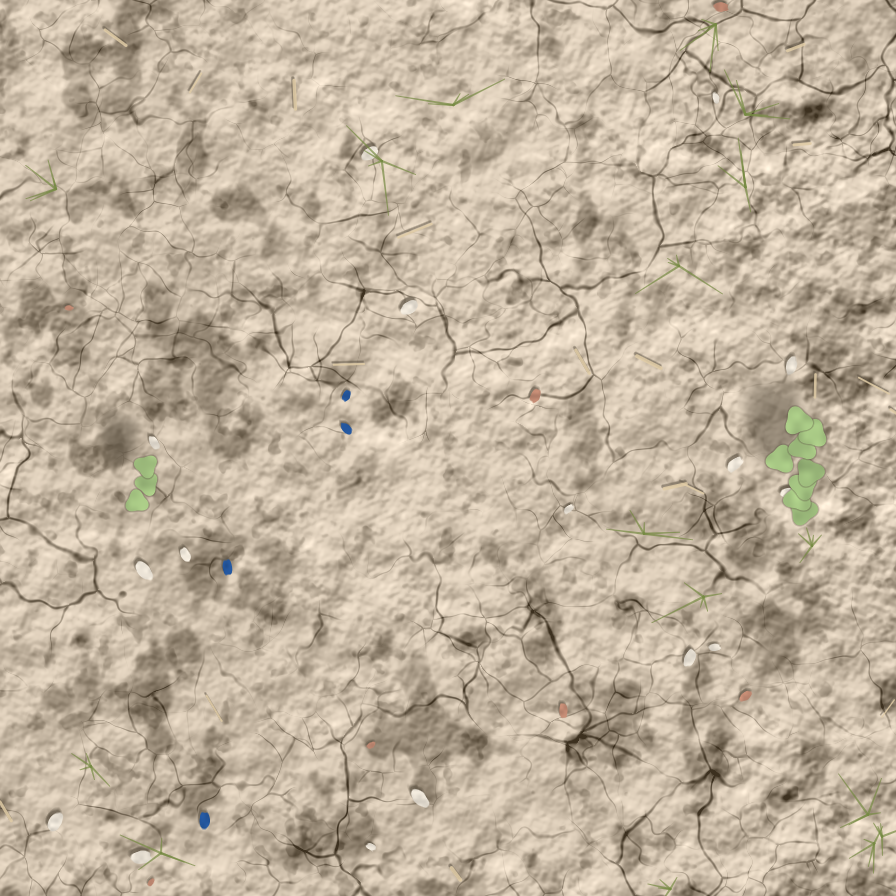
Give the GLSL for this texture, as a Shadertoy shader.

```glsl
// Dry, sunlit soil seen from above: crumbly relief lit from the lower right,
// soft shadow pits and jagged Voronoi cracks, all summed into one tone value.
// Chips, straw, grass tufts and leaf clusters are scattered on top.
const vec3 SOIL_DARK = vec3(0.40, 0.35, 0.28), SOIL_LIGHT = vec3(0.87, 0.81, 0.73);
const vec3 SHADOW = vec3(0.36, 0.32, 0.26), STRAW = vec3(0.88, 0.80, 0.65);
const vec3 LEAF = vec3(0.62, 0.74, 0.49), GRASS = vec3(0.46, 0.54, 0.26);
const vec3 PEBBLE = vec3(0.92, 0.89, 0.84), CLAY = vec3(0.76, 0.54, 0.45);
const vec3 BLUE = vec3(0.14, 0.34, 0.62);
const vec2 TO_LIGHT = vec2(0.45, -0.89);
const mat2 TURN = mat2(0.8, 0.6, -0.6, 0.8);

float hash(vec2 p) { return fract(sin(dot(p, vec2(127.1, 311.7))) * 43758.5453); }
vec2 hash2(vec2 p) { return vec2(hash(p), hash(p + 41.3)); }
vec2 heading(float turn) { return vec2(cos(6.283 * turn), sin(6.283 * turn)); }
float cover(float d, float px) { return clamp(0.5 - d / px, 0.0, 1.0); }

float noise(vec2 p) {
    vec2 i = floor(p), f = fract(p);
    f = f * f * (3.0 - 2.0 * f);
    return mix(mix(hash(i), hash(i + vec2(1, 0)), f.x),
               mix(hash(i + vec2(0, 1)), hash(i + vec2(1, 1)), f.x), f.y);
}

float fbm(vec2 p) {
    float sum = 0.0, amp = 0.57;
    for (int k = 0; k < 3; k++, amp *= 0.5) {
        sum += amp * noise(p);
        p = TURN * p * 2.1 + 7.3;
    }
    return sum;
}

// Height difference along the light direction, over four grain sizes
float reliefLight(vec2 p, vec2 toLight) {
    float sum = 0.0;
    p *= 25.0;
    for (int k = 0; k < 4; k++) {
        sum += noise(p) - noise(p + toLight * 0.55);
        p = TURN * p * 2.0 + 7.3;
        toLight = TURN * toLight;
    }
    return sum;
}

// Distance to the border between the two nearest Voronoi cells
float cellBorder(vec2 p) {
    vec2 near1 = vec2(9), near2 = vec2(9);
    for (int k = 0; k < 9; k++) {
        vec2 cell = floor(p) + vec2(k % 3 - 1, k / 3 - 1);
        vec2 r = cell + hash2(cell) - p;
        if (dot(r, r) < dot(near1, near1)) { near2 = near1; near1 = r; }
        else if (dot(r, r) < dot(near2, near2)) near2 = r;
    }
    return (dot(near2, near2) - dot(near1, near1)) / (2.0 * length(near2 - near1) + 0.001);
}

// Jagged cracks that open and close along their length
float crack(vec2 p, float cells, float width, float px) {
    vec2 bend = vec2(noise(p * 14.0), noise(p * 14.0 + 31.0)) - 0.5;
    vec2 jag = vec2(noise(p * 65.0), noise(p * 65.0 + 17.0)) - 0.5;
    float open = smoothstep(0.42, 0.72, fbm(p * cells * 0.8 + cells));
    float d = cellBorder((p + bend * 0.05 + jag * 0.013) * cells) / cells;
    return open * (1.0 - smoothstep(0.0, width * open + px, d));
}

float segment(vec2 p, vec2 a, vec2 b) {
    vec2 ab = b - a;
    return length(p - a - ab * clamp(dot(p - a, ab) / dot(ab, ab), 0.0, 1.0));
}

float chip(vec2 p, vec2 size, vec2 dir) {
    p = vec2(dot(p, dir), dot(p, vec2(-dir.y, dir.x))) / size;
    return (length(p) - 1.0 + 0.35 * (noise(p * 1.6 + dir * 9.0) - 0.5)) * size.y;
}

void addChips(inout vec3 col, vec2 p, vec3 tint, int count, float size, float seed, float px) {
    for (int k = 0; k < count; k++) {
        vec2 id = vec2(k, seed), q = p - hash2(id), dir = heading(hash(id + 5.0));
        vec2 r = size * mix(0.5, 1.0, hash(id + 9.0)) * vec2(1.0, 0.6);
        col = mix(col, SHADOW, 0.7 * cover(chip(q + TO_LIGHT * r.y * 0.7, r, dir), px * 2.0));
        col = mix(col, tint * (0.88 + 0.2 * noise(p * 190.0)), cover(chip(q, r, dir), px));
    }
}

void addStraw(inout vec3 col, vec2 p, int count, float px) {
    for (int k = 0; k < count; k++) {
        vec2 id = vec2(k, 71), a = hash2(id);
        vec2 b = a + heading(hash(id + 3.0)) * mix(0.015, 0.05, hash(id + 6.0));
        float w = mix(0.0007, 0.0022, hash(id + 8.0));
        col = mix(col, SHADOW, 0.55 * cover(segment(p + TO_LIGHT * 0.003, a, b) - w, px * 1.5));
        col = mix(col, STRAW, 0.85 * cover(segment(p, a, b) - w, px));
    }
}

void addGrass(inout vec3 col, vec2 p, int blades, float px) {
    for (int k = 0; k < blades; k++) {
        vec2 root = hash2(vec2(k / 5, 23)), id = vec2(k, 29);
        vec2 tip = root + heading(hash(id)) * mix(0.012, 0.065, pow(hash(id + 2.0), 2.0));
        float w = 0.0013 * (1.0 - 0.6 * distance(p, root) / distance(tip, root));
        col = mix(col, GRASS, 0.7 * cover(segment(p, root, tip) - w, px));
    }
}

void addLeaves(inout vec3 col, vec2 p, vec2 spread, int count, float radius, float px) {
    float shade = length((p + TO_LIGHT * 0.06) / (spread + 0.02)) + 0.5 * fbm(p * 40.0);
    col = mix(col, SHADOW, 0.55 * (1.0 - smoothstep(0.55, 1.25, shade)));
    for (int k = 0; k < count; k++) {
        vec2 id = vec2(k, count), place = vec2(hash(id), float(k) / float(count - 1));
        vec2 q = p - spread * (place * 2.0 - 1.0);
        float lobes = 0.85 + 0.15 * cos(3.0 * atan(q.y, q.x) + 6.283 * hash(id + 4.0));
        float d = length(q) - radius * lobes;
        col = mix(col, SHADOW, 0.5 * cover(d - 0.001, px * 2.0));
        col = mix(col, LEAF * (0.84 + 0.12 * hash(id + 7.0) + 0.2 * noise(p * 90.0)), cover(d, px));
    }
}

void mainImage(out vec4 fragColor, in vec2 fragCoord) {
    vec2 p = fragCoord / iResolution.y;
    float px = 1.0 / iResolution.y;
    // Soil tone, rougher and darker towards the right edge
    float broad = fbm(p * 5.0 + 3.0) - 0.5, rough = smoothstep(0.78, 1.05, p.x + 0.5 * broad);
    float tone = 0.91 - 0.1 * rough + 0.25 * broad;
    tone += (0.4 + 0.16 * rough + 0.3 * broad) * reliefLight(p, TO_LIGHT);
    float pits = fbm(p * vec2(23, 18) + 11.0) + 0.07 * rough - 0.15 * broad;
    tone -= 0.42 * smoothstep(0.6, 0.73, pits) + 0.28 * smoothstep(0.62, 0.76, fbm(p * 52.0));
    tone -= 0.8 * crack(p, 10.0, 0.0024, px) + 0.45 * crack(p + 4.7, 21.0, 0.0012, px);
    tone -= 0.5 * max(tone - 1.0, 0.0);
    vec3 col = mix(SOIL_DARK, SOIL_LIGHT, max(tone, -0.35));
    // Scattered debris and plants
    addStraw(col, p, 18, px);
    addChips(col, p, PEBBLE, 16, 0.012, 13.0, px);
    addChips(col, p, CLAY, 7, 0.009, 37.0, px);
    addChips(col, p, BLUE, 4, 0.012, 59.0, px);
    addGrass(col, p, 80, px);
    addLeaves(col, p - vec2(0.89, 0.48), vec2(0.022, 0.05), 8, 0.017, px);
    addLeaves(col, p - vec2(0.16, 0.46), vec2(0.008, 0.02), 3, 0.014, px);
    fragColor = vec4(col, 1);
}
```
